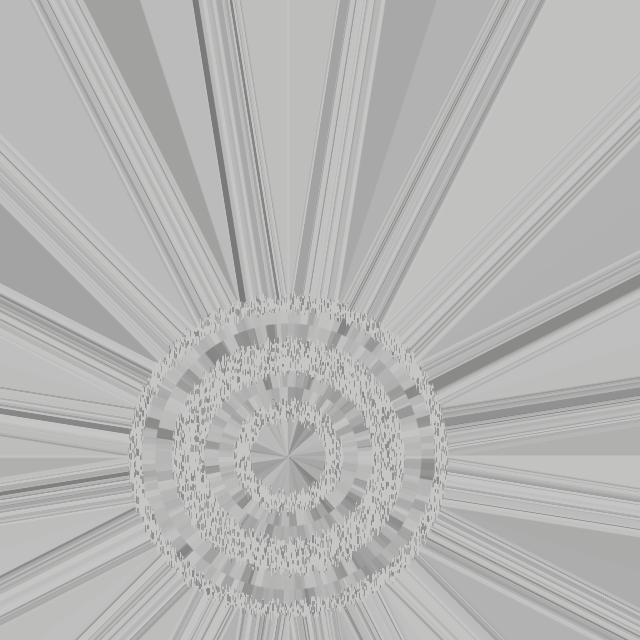
Write a Shadertoy shader that draws this background.

```glsl
// Grey sunburst: twenty bundles of parallel streaks leave a disc, with flat
// wedges opening between them. The disc stacks rings of random sectors and
// rings of short vertical flecks, built from polar cells and a hash.

const float TAU = 6.2831853;
const vec2  CENTER = vec2(0.4505, 0.2865);
const float BUNDLES = 20.0;
const float HALF_WIDTH = 0.0385;      // half width of a streak bundle
const float DISC_RADIUS = 0.240;
const float FLECK_COLUMNS = 512.0;
const float FLECK_LENGTH = 0.015;
const float FLECK_JITTER = 0.016;
const float LIGHT = 0.775;
const float SEAM_TONE = 0.765;
const vec3  TINT = vec3(1.0, 1.0, 0.997);

// Inner and outer radius of each fleck ring
const vec2 FLECK_RINGS[3] = vec2[3](
    vec2(0.0586, 0.086), vec2(0.1315, 0.182), vec2(0.229, 0.250));

// Flat wedge tones, clockwise from straight up, two per bundle
const float WEDGE_TONES[40] = float[40](
    0.74, 0.66, 0.70, 0.757, 0.757, 0.70, 0.695, 0.75, 0.74, 0.69,
    0.76, 0.67, 0.68, 0.70, 0.70, 0.76, 0.75, 0.72, 0.70, 0.68,
    0.74, 0.70, 0.70, 0.74, 0.74, 0.75, 0.74, 0.75, 0.74, 0.69,
    0.74, 0.74, 0.75, 0.64, 0.64, 0.73, 0.73, 0.63, 0.735, 0.745);

// Strong rays: bundle, sideways offset, half width, tone
const vec4 ACCENTS[8] = vec4[8](
    vec4(0.0, -0.025, 0.0070, 0.64), vec4(3.0, 0.004, 0.0090, 0.54),
    vec4(4.0, -0.015, 0.0060, 0.57), vec4(14.0, 0.013, 0.0030, 0.50),
    vec4(15.0, 0.000, 0.0045, 0.53), vec4(19.0, -0.032, 0.0045, 0.48),
    vec4(19.0, 0.023, 0.0020, 0.52), vec4(19.0, 0.005, 0.0040, 0.66));

float hash(vec2 p) {
    vec3 q = fract(p.xyx * 0.1031);
    q += dot(q, q.yzx + 33.33);
    return fract((q.x + q.y) * q.z);
}

// Random value per unit cell, softened over blur at each cell's far edge
float cells(float x, float period, float seed, float blur) {
    float i = floor(x);
    float a = hash(vec2(mod(i, period), seed));
    float b = hash(vec2(mod(i + 1.0, period), seed));
    return mix(a, b, smoothstep(1.0 - clamp(blur, 0.001, 1.0), 1.0, x - i));
}

float wedgeTone(float index) {
    return WEDGE_TONES[int(mod(index + 40.0, 40.0))];
}

// Flat wedges and parallel streak bundles outside the disc
float rayTone(vec2 q, float radius, float angle, float px) {
    float spacing = TAU / BUNDLES;
    float id = min(floor(angle / spacing), BUNDLES - 1.0);
    float local = angle - (id + 0.5) * spacing;
    float side = radius * sin(local);

    float index = 2.0 * id + step(0.0, local);
    float tone = wedgeTone(index);
    float neighbour = wedgeTone(index + (local > 0.0 ? 1.0 : -1.0));
    float toEdge = radius * sin(0.5 * spacing - abs(local));
    tone = mix(0.5 * (tone + neighbour), tone, smoothstep(0.0, px, toEdge));

    // Two scales of streaks give uneven widths
    float across = 0.5 + 0.5 * side / HALF_WIDTH;
    float count = floor(mix(9.0, 19.0, hash(vec2(id, 7.0))));
    float blur = px * count / (2.0 * HALF_WIDTH);
    float broad = cells(across * count, 997.0, id + 11.0, blur);
    float thin = cells(across * count * 2.3, 997.0, id + 51.0, blur * 2.3);
    float streak = LIGHT - 0.10 * broad * broad - 0.17 * pow(thin, 5.0);
    tone = mix(streak, tone, smoothstep(-px, px, abs(side) - HALF_WIDTH));

    for (int i = 0; i < 8; i++) {
        vec4 ray = ACCENTS[i];
        float d = abs(side - ray.y) - ray.z;
        float cover = 1.0 - smoothstep(-0.5 * px, 0.5 * px, d);
        tone = mix(tone, ray.w, cover * (1.0 - step(0.5, abs(id - ray.x))));
    }
    float seam = min(abs(q.x), abs(q.y)) - 0.0018;
    return mix(SEAM_TONE, tone, smoothstep(-px, px, seam));
}

// One ring of random angular sectors
float sectorTone(float turn, float radius, float count, float seed, float px) {
    float blur = px * count / (TAU * max(radius, px));
    float a = cells(turn * count, count, seed, blur);
    float wide = floor(count * 0.63);
    float b = cells(turn * wide, wide, seed + 5.0, blur);
    return LIGHT - 0.07 * a - 0.20 * b * b * b;
}

float discTone(float turn, float radius, float px) {
    float core = sectorTone(turn, radius, 36.0, 101.0, px);
    float a = sectorTone(turn, radius, 84.0, 121.0, px);
    float b = sectorTone(turn, radius, 96.0, 141.0, px);
    float c = sectorTone(turn, radius, 120.0, 161.0, px);
    float d = sectorTone(turn, radius, 132.0, 181.0, px);
    float tone = mix(core, a, smoothstep(-px, px, radius - 0.072));
    tone = mix(tone, b, smoothstep(-px, px, radius - 0.109));
    tone = mix(tone, c, smoothstep(-px, px, radius - 0.157));
    return mix(tone, d, smoothstep(-px, px, radius - 0.208));
}

void mainImage(out vec4 fragColor, in vec2 fragCoord) {
    float px = 1.0 / iResolution.y;
    vec2 uv = fragCoord * px;
    vec2 q = uv - CENTER;
    float radius = length(q);
    float angle = mod(atan(q.x, q.y) + TAU, TAU);
    float tone = mix(discTone(angle / TAU, radius, px),
                     rayTone(q, radius, angle, px),
                     smoothstep(-px, px, radius - DISC_RADIUS));

    // Vertical flecks: each column shifts its own cells and ring edges
    float column = floor(uv.x * FLECK_COLUMNS);
    float along = uv.y / FLECK_LENGTH + 9.0 * hash(vec2(column, 3.0));
    vec2 cell = vec2(column, floor(along));
    float pick = hash(cell + 17.0);
    float size = 0.35 + 0.6 * hash(cell + 71.0);
    float soft = px / FLECK_LENGTH;
    float cover = step(pick, 0.55) * smoothstep(0.0, soft, fract(along))
                * (1.0 - smoothstep(size - soft, size, fract(along)));
    float fleck = mix(LIGHT, 0.54 + 0.26 * pick, cover);
    float shifted = length(q + vec2(0.0, FLECK_JITTER * (hash(cell + 133.0) - 0.5)));
    for (int i = 0; i < 3; i++) {
        vec2 ring = FLECK_RINGS[i];
        float inside = smoothstep(-px, px, shifted - ring.x)
                     * (1.0 - smoothstep(-px, px, shifted - ring.y));
        tone = mix(tone, fleck, inside);
    }
    fragColor = vec4(tone * TINT, 1.0);
}
```
